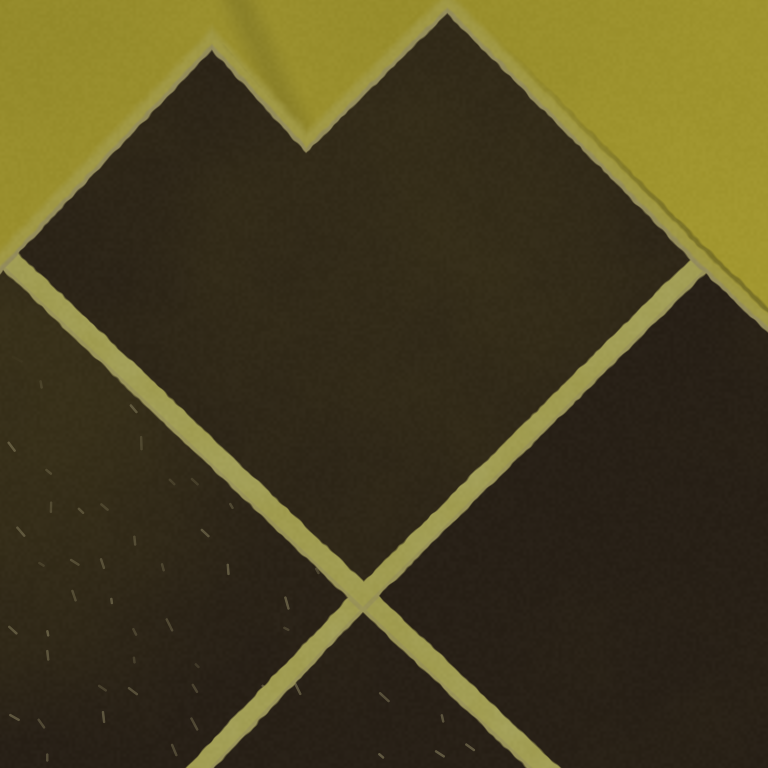
Give the GLSL for this pattern, as a three.js fragment shader.

```glsl
// Dark diamond tiles with pale olive joints below a stepped mustard wall edge.
varying vec2 vUv;

float hash(vec2 p) {
  vec3 q = fract(p.xyx * vec3(0.1031, 0.1030, 0.0973));
  q += dot(q, q.yzx + 33.33);
  return fract((q.x + q.y) * q.z);
}

float noise(vec2 p) {
  vec2 i = floor(p), f = fract(p);
  f = f * f * (3.0 - 2.0 * f);
  return mix(mix(hash(i), hash(i + vec2(1, 0)), f.x),
             mix(hash(i + vec2(0, 1)), hash(i + vec2(1, 1)), f.x), f.y);
}

float fbm(vec2 p) {
  float sum = 0.0, gain = 0.5;
  for (int i = 0; i < 4; i++) {
    sum += gain * noise(p);
    p = p * 2.03 + 17.0;
    gain *= 0.5;
  }
  return sum;
}

float fill(float d) { return smoothstep(0.0015, -0.0015, d); }

float segment(vec2 p, vec2 a, vec2 b) {
  vec2 ab = b - a;
  return length(p - a - ab * clamp(dot(p - a, ab) / dot(ab, ab), 0.0, 1.0));
}

// Skewed tile axes, zero on the two joints
vec2 tileAxes(vec2 p) {
  p -= vec2(0.473, 0.223);
  float u = dot(p, vec2(0.689, 0.725));
  float v = dot(p, vec2(-0.703, 0.711)) - 0.03 * min(u, 0.0);
  return vec2(u, v);
}

// Positive on the wall, negative on the tiled floor
float wallDistance(vec2 t) {
  float outer = max(t.x - 0.612 - 0.03 * max(t.y, 0.0), t.y - 0.633 - 0.03 * t.x);
  float notch = min(t.y - 0.463, t.x - 0.335 - 0.07 * t.y);
  return max(outer, notch);
}

// Sparse short scratches, one possible per cell
float scratches(vec2 p) {
  vec2 cell = floor(p * 25.0);
  vec2 q = fract(p * 25.0) - 0.5;
  q -= 0.4 * (vec2(hash(cell + 3.0), hash(cell + 11.0)) - 0.5);
  float angle = mix(1.5, 2.7, hash(cell + 23.0));
  vec2 arm = vec2(cos(angle), sin(angle)) * mix(0.06, 0.2, hash(cell + 31.0));
  float tick = smoothstep(0.06, 0.02, segment(q, -arm, arm));
  return tick * step(0.62, hash(cell + 47.0)) * mix(0.4, 1.0, hash(cell + 59.0));
}

vec3 tileColor(vec2 p, vec2 t) {
  float upper = step(0.0, t.x) * step(0.0, t.y);
  float left = step(t.x, 0.0) * step(0.0, t.y);
  float olive = upper * (0.35 + 0.65 * smoothstep(0.55, 0.05, distance(p, vec2(0.58, 0.68))));
  olive += left * smoothstep(0.55, 0.05, distance(p, vec2(0.0, 0.5))) * 1.25;
  olive += 0.7 * (fbm(p * 7.0) - 0.47);
  vec3 color = mix(vec3(0.155, 0.125, 0.088), vec3(0.205, 0.175, 0.098), clamp(olive, 0.0, 1.3));
  float worn = step(t.x, 0.0) * smoothstep(0.56, 0.46, p.y);
  return mix(color, vec3(0.48, 0.45, 0.33), 0.7 * worn * scratches(p));
}

vec3 wallColor(vec2 p, float d) {
  vec3 color = mix(vec3(0.585, 0.545, 0.165), vec3(0.64, 0.595, 0.19), fbm(p * 3.0 + 5.0));
  color *= 0.97 + 0.07 * smoothstep(0.3, 1.0, p.x);
  // Folds meeting at the notch
  float fold = segment(p, vec2(0.39, 0.82), vec2(0.31, 1.0));
  color *= 1.0 - 0.10 * smoothstep(0.035, 0.0, fold);
  color *= 1.0 - 0.22 * smoothstep(0.004, 0.001, segment(p, vec2(0.29, 0.94), vec2(0.385, 0.83)));
  // Pale lip with a thin shaded outer line
  color = mix(color, vec3(0.63, 0.60, 0.27), smoothstep(0.026, 0.012, d));
  float rightSide = smoothstep(0.6, 0.95, p.x);
  color *= 1.0 - 0.25 * rightSide * smoothstep(0.005, 0.001, abs(d - 0.022));
  return mix(color, vec3(0.58, 0.55, 0.36), smoothstep(0.008, 0.003, d));
}

void main() {
  vec2 p = vUv;
  vec2 t = tileAxes(p);
  float rough = 0.0025 * (noise(p * 110.0) - 0.5);

  // Joints, greyer along their lower edges
  float joint = min(abs(t.x) - 0.0148, abs(t.y) - 0.0135) + rough;
  vec3 jointColor = mix(vec3(0.62, 0.60, 0.29), vec3(0.65, 0.64, 0.37), fbm(p * 18.0));
  float lowerEdge = max(fill(abs(t.x + 0.013) - 0.003), fill(abs(t.y + 0.012) - 0.003));
  jointColor = mix(jointColor, vec3(0.58, 0.55, 0.36), 0.6 * lowerEdge);

  vec3 color = mix(tileColor(p, t), jointColor, fill(joint));
  float wall = wallDistance(t) + rough;
  color = mix(wallColor(p, wall), color, fill(wall));

  // Fine grain
  color += 0.018 * (noise(p * 240.0) - 0.5);
  gl_FragColor = vec4(color, 1.0);
}
```
